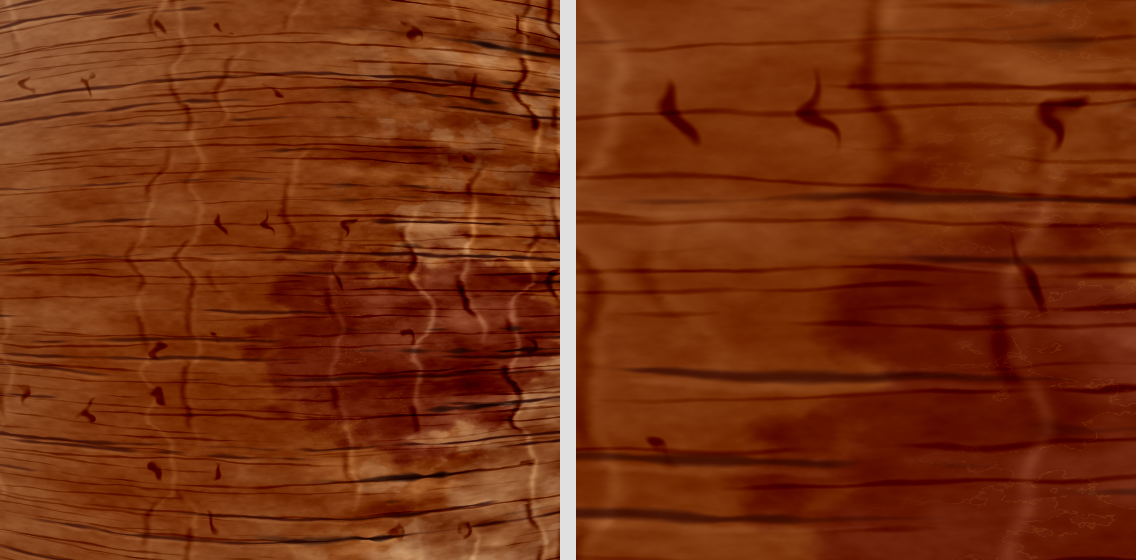
Left, the full canvas; right, a detail of the centre.
Reproduce this texture procedurally as a Shadertoy shader.

```glsl
// Weathered reddish-brown bark: a bulging trunk with horizontal cracks and upright wrinkles.

const vec3 RUST = vec3(0.47, 0.18, 0.02);
const vec3 TAN  = vec3(0.52, 0.27, 0.12);
const vec3 DEEP = vec3(0.37, 0.07, 0.00);
const vec3 PALE = vec3(0.62, 0.42, 0.28);
const vec3 GOLD = vec3(0.60, 0.31, 0.10);
const vec3 DARK = vec3(0.15, 0.00, 0.00);
const vec3 SHADE = vec3(0.90, 1.00, 0.85);   // additive light: shadows turn red

const float BULGE = 0.13;         // curvature of the crack rows
const float HAIR_ROWS = 47.0;
const float FINE_ROWS = 33.0;
const float MAIN_ROWS = 21.0;
const float BOLD_ROWS = 15.0;
const float WRINKLE_COLUMNS = 10.0;
const float KNOT_CELLS = 9.0;

float hash(vec2 p) {
    return fract(sin(dot(p, vec2(127.1, 311.7))) * 43758.5453);
}

float noise(vec2 p) {
    vec2 i = floor(p), f = fract(p);
    f = f * f * (3.0 - 2.0 * f);
    return mix(mix(hash(i), hash(i + vec2(1, 0)), f.x),
               mix(hash(i + vec2(0, 1)), hash(i + vec2(1, 1)), f.x), f.y);
}

float fbm(vec2 p) {
    float sum = 0.0, amp = 0.53;
    for (int i = 0; i < 5; i++) {
        sum += amp * noise(p);
        p = mat2(1.6, 1.1, -1.1, 1.6) * p + 7.3;
        amp *= 0.5;
    }
    return sum;
}

// Broken, tapering horizontal cracks: one wandering line per row
float cracks(vec2 p, float rows, float width, float seed) {
    float result = 0.0;
    float soft = max(0.0016, 1.0 / iResolution.y);
    for (int j = -1; j <= 1; j++) {
        float row = floor(p.y * rows) + float(j);
        float id = hash(vec2(row, seed));
        float center = (row + 0.5 + 0.8 * (id - 0.5)) / rows;
        center += 0.016 * (noise(vec2(p.x * 3.0, row * 7.0 + seed)) - 0.5);
        center += 0.004 * (noise(vec2(p.x * 19.0, row * 3.0 + seed)) - 0.5);
        float run = 0.72 * noise(vec2(p.x * 3.5 + id * 50.0, row + seed))
                  + 0.28 * noise(vec2(p.x * 23.0, row * 5.0 + seed));
        float present = smoothstep(0.42, 0.72, run);
        float w = width * present * (0.1 + 1.3 * noise(vec2(p.x * 38.0, row + seed)));
        float line = 1.0 - smoothstep(w * 0.2, w + soft, abs(p.y - center));
        result = max(result, line * present);
    }
    return result;
}

// Upright folds: x is the lit ridge, y the shadow beside it
vec2 wrinkles(vec2 p) {
    vec2 result = vec2(0.0);
    for (int j = -1; j <= 1; j++) {
        float column = floor(p.x * WRINKLE_COLUMNS) + float(j);
        float center = (column + hash(vec2(column, 4.0))) / WRINKLE_COLUMNS;
        center += 0.05 * (noise(vec2(column * 5.0, p.y * 7.0)) - 0.5);
        center += 0.04 * (noise(vec2(column * 9.0, p.y * 24.0)) - 0.5);
        float present = smoothstep(0.4, 0.75, noise(vec2(column + 31.0, p.y * 6.0)));
        float breaks = smoothstep(0.45, 0.75, noise(vec2(column + 17.0, p.y * 24.0)));
        float d = p.x - center;
        float ridge = exp(-pow(d / 0.006, 2.0)) * present;
        float shade = exp(-pow((d + 0.010) / 0.006, 2.0)) * present * breaks;
        result = max(result, vec2(ridge * (1.0 - 0.6 * breaks), shade));
    }
    return result;
}

// Scattered short slanted scars
float knots(vec2 p) {
    vec2 cell = floor(p * KNOT_CELLS);
    vec2 d = fract(p * KNOT_CELLS) - 0.35 - 0.3 * vec2(hash(cell), hash(cell + 9.0));
    d += 0.25 * (vec2(noise(p * 60.0), noise(p * 60.0 + 20.0)) - 0.5);
    d.x += d.y * (hash(cell + 3.0) - 0.4);
    float shape = length(d / vec2(0.08, 0.07 + 0.16 * hash(cell + 5.0)));
    return step(0.7, hash(cell + 13.0)) * (1.0 - smoothstep(0.3, 1.2, shape));
}

void mainImage(out vec4 fragColor, in vec2 fragCoord) {
    vec2 p = fragCoord / iResolution.xy;
    float side = 2.0 * p.x - 1.0;
    vec2 bark = vec2(p.x, p.y + BULGE * (p.y - 0.5) * side * side);

    float cloud = fbm(p * vec2(4.0, 6.0) + 2.0) - 0.5;
    float streak = fbm(bark * vec2(6.0, 26.0) + 11.0) - 0.5;
    float mottle = fbm(bark * vec2(18.0, 34.0) + 5.0) - 0.5;
    float grain = fbm(bark * vec2(60.0, 130.0)) - 0.5;
    float rough = smoothstep(0.5, 0.74, p.x + 0.3 * cloud + 0.12 * streak);
    vec2 torn = bark + vec2(0.012, 0.005) * mottle;

    // Broad colour zones
    float pale = 0.8 * exp(-p.x * 7.0) + 0.7 * smoothstep(0.5, 1.0, p.y)
               + 0.3 * smoothstep(0.25, 0.0, p.y) + 0.12;
    vec3 color = mix(RUST, TAN, clamp(pale + 1.3 * cloud + 0.7 * streak, 0.0, 1.0));
    color = mix(color, PALE, 0.8 * smoothstep(0.4, 0.0, length(p - vec2(0.0, 1.0)) + 0.3 * cloud));
    color = mix(color, GOLD, 0.45 * rough * smoothstep(-0.05, 0.2, streak + cloud));

    // Dark red hollow and the paler lower right flank
    float hollowDist = length((p - vec2(0.76, 0.40)) / vec2(0.25, 0.21)) + 1.1 * cloud + 0.8 * mottle;
    float hollow = 1.0 - smoothstep(0.75, 1.02, hollowDist);
    color = mix(color, DEEP, 0.85 * hollow);
    float flank = smoothstep(0.66, 0.71, p.x - 0.8 * p.y + 0.15 * cloud + 0.12 * mottle);
    color = mix(color, mix(TAN, PALE, 0.25 + streak), 0.85 * flank);

    // Torn light flakes, thin ochre rims and plate relief
    float flakes = smoothstep(0.57, 0.66, fbm(bark * vec2(15.0, 24.0) + 40.0));
    color = mix(color, PALE, 0.5 * flakes * rough * (1.0 - 0.7 * hollow));
    float rim = 1.0 - smoothstep(0.0, 0.012, abs(streak + 0.4 * grain - 0.03));
    color = mix(color, GOLD, 0.3 * rim * smoothstep(0.2, 0.0, abs(p.x - 0.65)));
    float relief = streak * mix(0.10, 0.40, rough) + mottle * mix(0.09, 0.30, rough) + 0.09 * grain;
    color += SHADE * (relief - 0.02 * rough);

    // Folds and scars
    vec2 fold = wrinkles(p + 0.014 * vec2(mottle, grain));
    color += SHADE * fold.x * mix(0.07, 0.17, rough);
    color -= SHADE * fold.y * mix(0.12, 0.30, rough);
    color -= SHADE * 0.22 * knots(p);

    // Cracks, faint on the smooth side and nearly black on the rough side
    float hair = cracks(torn, HAIR_ROWS, 0.0012, 3.0);
    float fine = cracks(torn, FINE_ROWS, 0.0020, 14.0);
    float deep = cracks(torn, MAIN_ROWS, 0.0036, 8.0);
    float bold = cracks(torn, BOLD_ROWS, 0.0080, 21.0) * rough * (1.0 - 0.6 * flank);
    float lip = cracks(torn + vec2(0.0, 0.006), MAIN_ROWS, 0.0036, 8.0);
    color += SHADE * 0.05 * lip;
    color -= SHADE * (hair * 0.11 + fine * mix(0.15, 0.24, rough));
    color = mix(color, DARK, deep * mix(0.62, 0.85, rough));
    color = mix(color, DARK * 0.5, 0.95 * bold);

    fragColor = vec4(clamp(color, 0.0, 1.0), 1.0);
}
```
